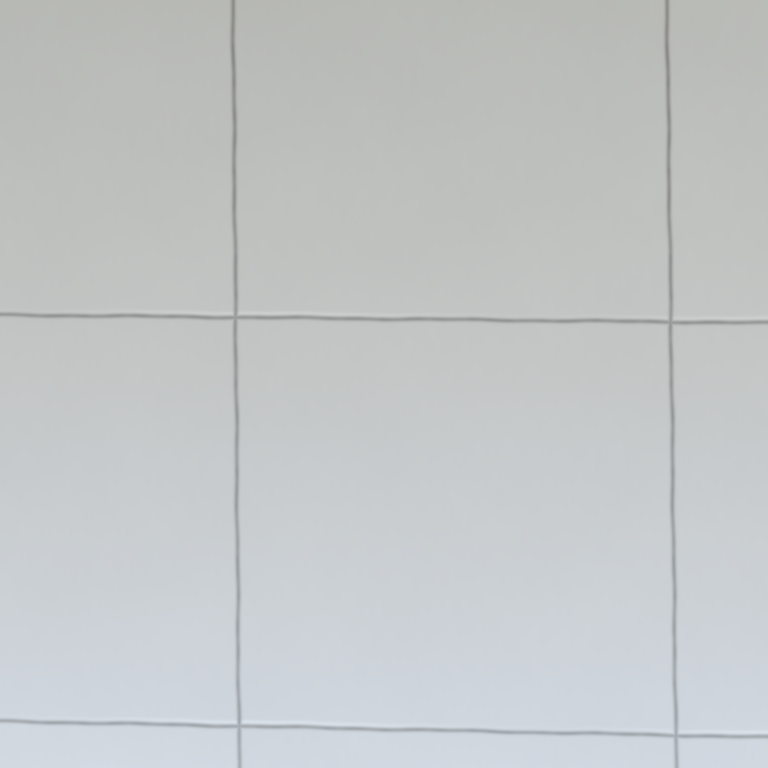
Write a three.js fragment shader that draws this texture.

```glsl
// Pale square wall tiles with thin grey joints, seen slightly askew.
// A skewed grid gives the joints; a vertical gradient lights the glaze, and
// layered sines add joint wobble, faint mottling and fine vertical streaks.
varying vec2 vUv;

// Grid: position of the first joint and pitch, each with its drift
// along the other axis (x: columns, y: rows).
const vec2 JOINT_START = vec2(0.3115, 0.0610);
const vec2 JOINT_DRIFT = vec2(-0.0080, -0.0210);
const vec2 PITCH = vec2(0.5690, 0.5290);
const vec2 PITCH_DRIFT = vec2(-0.0040, 0.0105);

const vec2 JOINT_HALF_WIDTH = vec2(0.0030, 0.0029);
const float JOINT_WOBBLE = 0.0006;
const float JOINT_WEAR = 0.14;
const float RIM_OFFSET = 0.0055;
const float RIM_WIDTH = 0.0028;
const float RIM_GAIN = 0.045;

const vec3 GLAZE_TOP = vec3(0.722, 0.728, 0.712);
const vec3 GLAZE_MIDDLE = vec3(0.768, 0.777, 0.774);
const vec3 GLAZE_BOTTOM = vec3(0.820, 0.848, 0.882);
const vec3 JOINT_TOP = vec3(0.530, 0.525, 0.510);
const vec3 JOINT_BOTTOM = vec3(0.635, 0.660, 0.680);
const float MIDDLE_HEIGHT = 0.53;

const float TILE_VARIATION = 0.006;
const float MOTTLE_GAIN = 0.005;
const float STREAK_GAIN = 0.0025;

float hash(vec2 p) {
  return fract(sin(dot(p, vec2(127.1, 311.7))) * 4375.85);
}

// Sum of rotated, warped sines, roughly -1 to 1
float layeredSines(vec2 p) {
  float sum = 0.0;
  float gain = 0.5;
  for (int i = 0; i < 4; i++) {
    sum += gain * sin(p.x + 1.3 * sin(p.y)) * cos(p.y + 0.9 * sin(p.x));
    p = mat2(1.5, 1.1, -1.1, 1.5) * p + 2.7;
    gain *= 0.6;
  }
  return sum;
}

// Soft bell profile of a line
float softLine(float d, float halfWidth) {
  float t = d / halfWidth;
  return exp(-t * t);
}

void main() {
  vec2 across = vUv.yx;

  // Skewed grid with slightly uneven joints
  vec2 wobble = JOINT_WOBBLE * (sin(across * 31.0 + vec2(0.4, 2.1))
              + 0.6 * sin(across * 83.0 + vec2(1.7, 0.3)));
  vec2 pitch = PITCH + PITCH_DRIFT * across;
  vec2 grid = (vUv - JOINT_START - JOINT_DRIFT * across - wobble) / pitch;
  vec2 tile = floor(grid);
  vec2 toJoint = (fract(grid + 0.5) - 0.5) * pitch;

  // Glaze lit from below, with a slightly brighter right side at the top
  vec3 glaze = vUv.y < MIDDLE_HEIGHT
    ? mix(GLAZE_BOTTOM, GLAZE_MIDDLE, vUv.y / MIDDLE_HEIGHT)
    : mix(GLAZE_MIDDLE, GLAZE_TOP, (vUv.y - MIDDLE_HEIGHT) / (1.0 - MIDDLE_HEIGHT));
  glaze += 0.012 * (vUv.x - 0.5) * vUv.y;

  // Tile tint, mottling and streaks
  glaze += TILE_VARIATION * (hash(tile + 3.0) - 0.5);
  glaze += MOTTLE_GAIN * layeredSines(vUv * 13.0);
  glaze += STREAK_GAIN * layeredSines(vUv * vec2(170.0, 55.0));

  // Light rim on the tile edge above each horizontal joint
  float rimFade = 0.6 + 0.4 * sin(vUv.x * 9.0 - 1.5);
  glaze += RIM_GAIN * rimFade * softLine(toJoint.y - RIM_OFFSET, RIM_WIDTH);

  // Joints with uneven depth along their length
  vec2 wear = 1.0 - JOINT_WEAR * (0.5 + 0.5 * sin(across * 47.0 + 2.0 * sin(across * 113.0)));
  float vertical = softLine(toJoint.x, JOINT_HALF_WIDTH.x) * wear.x;
  float horizontal = softLine(toJoint.y, JOINT_HALF_WIDTH.y) * wear.y;
  vec3 joint = mix(JOINT_BOTTOM, JOINT_TOP, vUv.y);

  gl_FragColor = vec4(mix(glaze, joint, max(vertical, horizontal)), 1.0);
}
```
